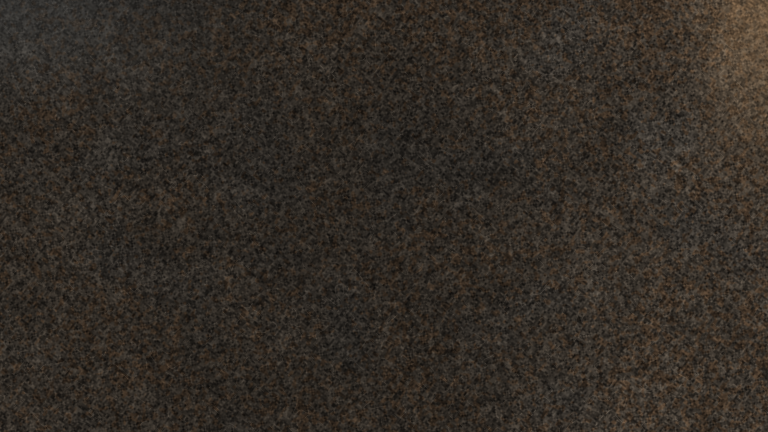
Give the GLSL for this texture, as a WebGL 2 fragment shader.

```glsl
#version 300 es
precision highp float;
// Dark weathered metal: fine grain, curly pale fibres, rust flecks and a warm light at the upper right.

uniform vec2 u_resolution;
out vec4 fragColor;

// Colours
const vec3 STONE_TINT = vec3(1.00, 0.895, 0.775);
const vec3 RUST_TINT  = vec3(1.13, 0.86, 0.62);
const vec3 STEEL_TINT = vec3(0.94, 0.94, 0.92);
const vec3 GLOW_TINT  = vec3(1.07, 0.86, 0.63);
const vec3 FIBRE_TINT = vec3(1.00, 0.92, 0.82);

// Light
const float BASE_LEVEL  = 0.163;
const float RIGHT_LIGHT = 0.060;
const float LEFT_LIGHT  = 0.016;
const float STEEL_LIGHT = 0.022;
const float CORNER_GLOW = 0.135;

// Texture: frequencies are features per canvas height
const float GRAIN_FREQ     = 235.0;
const float CLUMP_FREQ     = 140.0;
const float MOTTLE_FREQ    = 62.0;
const float FIBRE_FREQ     = 58.0;
const float RUST_FREQ      = 105.0;
const float CLOUD_FREQ     = 7.0;
const float GRAIN_CONTRAST = 1.50;
const float CLOUD_CONTRAST = 0.20;
const float FIBRE_GAIN     = 0.050;
const mat2  TURN           = mat2(0.8, 0.6, -0.6, 0.8);

float hash(vec2 cell) {
    uvec2 q = uvec2(ivec2(cell)) * uvec2(1597U, 3813U);
    uint n = (q.x ^ (q.y << 9U)) * 74779U;
    n = (n ^ (n >> 15U)) * 73471U;
    n = (n ^ (n >> 13U)) * 91193U;
    n ^= n >> 16U;
    return float(n & 65535U) / 65535.0;
}

float noise(vec2 p) {
    vec2 i = floor(p);
    vec2 f = fract(p);
    f = f * f * (3.0 - 2.0 * f);
    float low = mix(hash(i), hash(i + vec2(1, 0)), f.x);
    float high = mix(hash(i + vec2(0, 1)), hash(i + vec2(1, 1)), f.x);
    return mix(low, high, f.y);
}

float fbm(vec2 p) {
    float sum = 0.0;
    float weight = 0.5;
    for (int i = 0; i < 4; i++) {
        sum += weight * noise(p);
        p = 2.0 * TURN * p + 17.3;
        weight *= 0.5;
    }
    return sum / 0.9375;
}

// Thin curls along the mid level of a warped noise, broken into short pieces
float fibres(vec2 p) {
    float lines = 0.0;
    for (int i = 0; i < 2; i++) {
        vec2 q = p * FIBRE_FREQ * (1.0 + 0.4 * float(i)) + 61.0 * float(i);
        q += 1.3 * vec2(noise(q * 0.6 + 9.0), noise(q * 0.6 + 43.0));
        float ridge = 1.0 - smoothstep(0.0, 0.15, abs(noise(q) - 0.5));
        float pieces = smoothstep(0.42, 0.72, noise(q * 0.9 + 27.0));
        lines = max(lines, ridge * pieces);
    }
    return lines;
}

void main() {
    vec2 p = gl_FragCoord.xy / u_resolution.y;
    vec2 uv = gl_FragCoord.xy / u_resolution;
    vec2 turned = TURN * p + 3.0;

    // Broad light and stains
    float cloud = fbm(turned * CLOUD_FREQ + 5.0);
    float stain = fbm(turned * 6.0 + 80.0);
    float right = smoothstep(0.50, 1.0, uv.x + 0.08 * (cloud - 0.5));
    float left = 1.0 - smoothstep(0.0, 0.35, uv.x);
    float steel = (1.0 - smoothstep(0.05, 0.45, uv.x)) * smoothstep(0.62, 1.0, uv.y);
    float corner = 1.0 - smoothstep(0.0, 1.0, length((uv - 1.0) / vec2(0.15, 0.60)));
    float topBand = smoothstep(0.82, 1.0, uv.y) * smoothstep(0.2, 0.45, uv.x);
    float level = BASE_LEVEL + RIGHT_LIGHT * right + LEFT_LIGHT * left
                + STEEL_LIGHT * steel + CORNER_GLOW * corner + 0.012 * topBand;
    level *= 1.0 + CLOUD_CONTRAST * (cloud - 0.5);

    // Fine grain
    float grain = 0.54 * noise(turned * GRAIN_FREQ) + 0.34 * noise(turned * CLUMP_FREQ + 31.0)
                + 0.12 * noise(turned * MOTTLE_FREQ + 71.0);
    float calm = 1.0 - 0.45 * max(corner, steel);
    level *= 1.0 + GRAIN_CONTRAST * calm * (grain - 0.5);

    // Tints: stone, cool steel, rust flecks, warm glow
    float fleck = 0.6 * noise(turned * RUST_FREQ + 113.0) + 0.4 * noise(turned * CLUMP_FREQ + 151.0);
    float rust = smoothstep(0.50, 0.78, fleck + 0.4 * (stain - 0.5) + 0.04 * right + 0.14 * topBand);
    float cool = max(steel, 0.3 * smoothstep(0.50, 0.70, 1.0 - stain));
    vec3 tint = mix(STONE_TINT, STEEL_TINT, 0.8 * cool);
    tint = mix(tint, RUST_TINT, 0.75 * rust * (1.0 - 0.6 * steel));
    tint = mix(tint, GLOW_TINT, 0.75 * corner);

    // Pale fibres on top
    float fibre = fibres(turned) * calm * (0.6 + 0.8 * cloud);
    vec3 colour = level * tint + FIBRE_GAIN * fibre * FIBRE_TINT;
    fragColor = vec4(clamp(colour, 0.0, 1.0), 1.0);
}
```
